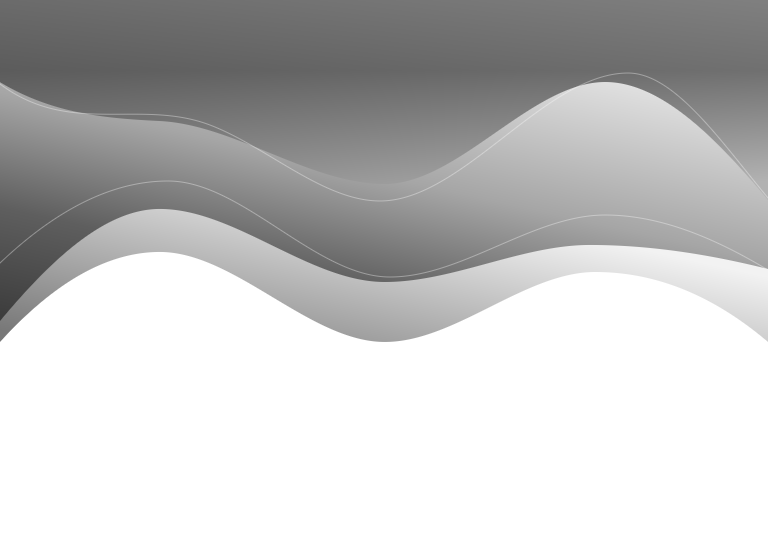
Write a WebGL 1 fragment shader that draws this background.

```glsl
precision highp float;

uniform vec2 u_resolution;

const float CANVAS_HEIGHT = 0.711; // in canvas widths
const float GRADIENT_TILT = 0.22;

// Cubic between two knots (x, height, slope); returns height and slope.
vec2 hermite(float x, vec3 a, vec3 b) {
  float span = b.x - a.x;
  float t = (x - a.x) / span;
  float rise = b.y - a.y;
  float c2 = 3.0 * rise - span * (2.0 * a.z + b.z);
  float c3 = span * (a.z + b.z) - 2.0 * rise;
  float height = a.y + t * (span * a.z + t * (c2 + t * c3));
  float slope = a.z + t * (2.0 * c2 + 3.0 * t * c3) / span;
  return vec2(height, slope);
}

// Smooth wave through five knots.
vec2 wave(float x, vec3 a, vec3 b, vec3 c, vec3 d, vec3 e) {
  if (x < b.x) return hermite(x, a, b);
  if (x < c.x) return hermite(x, b, c);
  if (x < d.x) return hermite(x, c, d);
  return hermite(x, d, e);
}

// Signed distance to a wave, positive below it.
float waveDistance(float y, vec2 curve) {
  return (y - curve.x) / sqrt(1.0 + curve.y * curve.y);
}

float fillMask(float dist, float pixel) {
  return clamp(dist / pixel + 0.5, 0.0, 1.0);
}

float lineMask(float dist, float width, float pixel) {
  float coverage = min(width / pixel, 1.0);
  float halfWidth = 0.5 * max(width, pixel);
  return coverage * clamp((halfWidth - abs(dist)) / pixel + 0.5, 0.0, 1.0);
}

float ramp(float from, float to, float x) {
  return clamp((x - from) / (to - from), 0.0, 1.0);
}

float skyShade(vec2 p) {
  float upper = mix(0.42, 0.36, ramp(0.0, 0.092, p.y)) + 0.08 * p.x;
  return upper + ramp(0.092, 0.237, p.y) * (0.16 + 0.1 * p.x);
}

float hillShade(float depth) {
  float shade = mix(0.89, 0.65, ramp(-0.08, 0.12, depth));
  shade = mix(shade, 0.37, ramp(0.12, 0.27, depth));
  return mix(shade, 0.24, ramp(0.27, 0.41, depth));
}

float ribbonShade(float depth) {
  return mix(0.95, 0.47, ramp(0.14, 0.43, depth));
}

void main() {
  // Both axes in canvas widths, y measured down from the top.
  vec2 uv = gl_FragCoord.xy / u_resolution;
  vec2 p = vec2(uv.x, (1.0 - uv.y) * CANVAS_HEIGHT);
  float pixel = 1.0 / u_resolution.x;
  float depth = p.y - GRADIENT_TILT * p.x;

  // Filled edges
  vec2 hill = wave(p.x, vec3(0.0, 0.107, 0.6), vec3(0.208, 0.1576, 0.05),
    vec3(0.501, 0.2396, 0.0), vec3(0.788, 0.1068, 0.0), vec3(1.0, 0.2604, 1.2));
  vec2 ribbon = wave(p.x, vec3(0.0, 0.418, -1.2), vec3(0.208, 0.2721, 0.0),
    vec3(0.501, 0.3672, 0.0), vec3(0.768, 0.319, 0.0), vec3(1.0, 0.3503, 0.25));
  vec2 paper = wave(p.x, vec3(0.0, 0.4453, -1.1), vec3(0.208, 0.3281, 0.0),
    vec3(0.501, 0.4453, 0.0), vec3(0.775, 0.3542, 0.0), vec3(1.0, 0.4453, 0.85));

  // Fine lines
  vec2 upperLine = wave(p.x, vec3(0.0, 0.1094, 0.75), vec3(0.2734, 0.1628, 0.38),
    vec3(0.4948, 0.2617, 0.0), vec3(0.8177, 0.0951, 0.0), vec3(1.0, 0.2578, 1.2));
  vec2 lowerLine = wave(p.x, vec3(0.0, 0.3425, -0.95), vec3(0.2188, 0.2357, 0.0),
    vec3(0.5078, 0.3607, 0.0), vec3(0.7878, 0.28, 0.0), vec3(1.0, 0.3516, 0.6));

  // Layers from back to front
  float shade = skyShade(p);
  shade = mix(shade, hillShade(depth), fillMask(waveDistance(p.y, hill), pixel));
  float lines = max(lineMask(waveDistance(p.y, upperLine), 0.0013, pixel),
                    lineMask(waveDistance(p.y, lowerLine), 0.0013, pixel));
  shade = mix(shade, 1.0, 0.36 * lines);
  shade = mix(shade, ribbonShade(depth), fillMask(waveDistance(p.y, ribbon), pixel));
  shade = mix(shade, 1.0, fillMask(waveDistance(p.y, paper), pixel));

  gl_FragColor = vec4(vec3(shade), 1.0);
}
```
